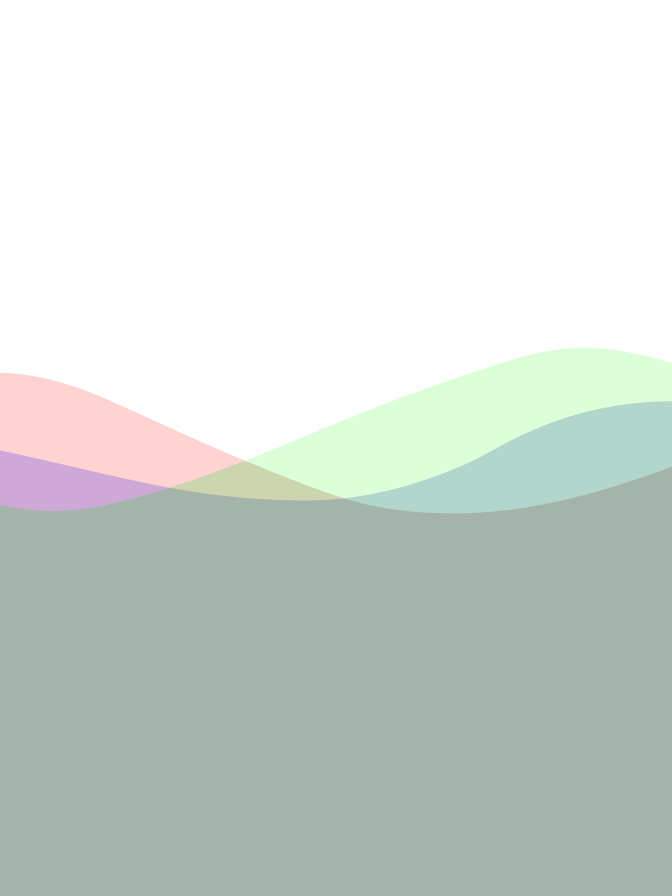
Give the GLSL for this background, as a WebGL 1 fragment shader.

```glsl
precision highp float;
// Three translucent waves, rose, mint and blue, overlapping on a white ground.
// Each crest line is a chain of cubic Hermite spans between a few knots;
// the colour follows from which waves cover the point.

uniform vec2 u_resolution;

// Colour of the ground and of each overlap
const vec3 WHITE      = vec3(1.0);
const vec3 ROSE       = vec3(1.0, 0.828, 0.825);
const vec3 MINT       = vec3(0.863, 1.0, 0.855);
const vec3 BLUE       = vec3(0.80, 0.84, 0.97);
const vec3 ROSE_MINT  = vec3(0.80, 0.837, 0.678);
const vec3 ROSE_BLUE  = vec3(0.808, 0.663, 0.843);
const vec3 MINT_BLUE  = vec3(0.698, 0.839, 0.80);
const vec3 ALL_WAVES  = vec3(0.642, 0.706, 0.671);

// Crest knots: x, height, slope, as fractions of the canvas
const vec3 ROSE_A = vec3(0.0, 0.584, -0.02);
const vec3 ROSE_B = vec3(0.156, 0.5553, -0.33);
const vec3 ROSE_C = vec3(0.365, 0.4857, -0.31);
const vec3 ROSE_D = vec3(0.514, 0.4434, -0.235);
const vec3 ROSE_E = vec3(0.677, 0.4271, 0.0);
const vec3 ROSE_F = vec3(1.0, 0.4792, 0.28);

const vec3 MINT_A = vec3(0.0, 0.4362, -0.135);
const vec3 MINT_B = vec3(0.078, 0.4297, 0.0);
const vec3 MINT_C = vec3(0.252, 0.4557, 0.235);
const vec3 MINT_D = vec3(0.573, 0.5495, 0.29);
const vec3 MINT_E = vec3(0.747, 0.595, 0.24);
const vec3 MINT_F = vec3(0.868, 0.612, 0.0);
const vec3 MINT_G = vec3(1.0, 0.595, -0.21);

const vec3 BLUE_A = vec3(0.0, 0.4974, -0.157);
const vec3 BLUE_B = vec3(0.252, 0.4557, -0.14);
const vec3 BLUE_C = vec3(0.455, 0.4414, 0.0);
const vec3 BLUE_D = vec3(0.694, 0.4824, 0.33);
const vec3 BLUE_E = vec3(0.764, 0.5098, 0.375);
const vec3 BLUE_F = vec3(1.0, 0.5521, 0.0);

// Cubic Hermite curve from knot a to knot b
float span(float x, vec3 a, vec3 b) {
  float width = b.x - a.x;
  float t = (x - a.x) / width;
  float s = 1.0 - t;
  float ease = t * t * (3.0 - 2.0 * t);
  return mix(a.y, b.y, ease) + width * t * s * (a.z * s - b.z * t);
}

float roseCrest(float x) {
  if (x < ROSE_B.x) return span(x, ROSE_A, ROSE_B);
  if (x < ROSE_C.x) return span(x, ROSE_B, ROSE_C);
  if (x < ROSE_D.x) return span(x, ROSE_C, ROSE_D);
  if (x < ROSE_E.x) return span(x, ROSE_D, ROSE_E);
  return span(x, ROSE_E, ROSE_F);
}

float mintCrest(float x) {
  if (x < MINT_B.x) return span(x, MINT_A, MINT_B);
  if (x < MINT_C.x) return span(x, MINT_B, MINT_C);
  if (x < MINT_D.x) return span(x, MINT_C, MINT_D);
  if (x < MINT_E.x) return span(x, MINT_D, MINT_E);
  if (x < MINT_F.x) return span(x, MINT_E, MINT_F);
  return span(x, MINT_F, MINT_G);
}

float blueCrest(float x) {
  if (x < BLUE_B.x) return span(x, BLUE_A, BLUE_B);
  if (x < BLUE_C.x) return span(x, BLUE_B, BLUE_C);
  if (x < BLUE_D.x) return span(x, BLUE_C, BLUE_D);
  if (x < BLUE_E.x) return span(x, BLUE_D, BLUE_E);
  return span(x, BLUE_E, BLUE_F);
}

// Share of the pixel below a crest, for a smooth edge
float coverage(float crest, float y) {
  return clamp((crest - y) * u_resolution.y + 0.5, 0.0, 1.0);
}

void main() {
  vec2 uv = gl_FragCoord.xy / u_resolution;
  float rose = coverage(roseCrest(uv.x), uv.y);
  float mint = coverage(mintCrest(uv.x), uv.y);
  float blue = coverage(blueCrest(uv.x), uv.y);

  // Blend the overlap colours by the three coverages
  vec3 withoutBlue = mix(mix(WHITE, ROSE, rose), mix(MINT, ROSE_MINT, rose), mint);
  vec3 withBlue = mix(mix(BLUE, ROSE_BLUE, rose), mix(MINT_BLUE, ALL_WAVES, rose), mint);
  gl_FragColor = vec4(mix(withoutBlue, withBlue, blue), 1.0);
}
```
